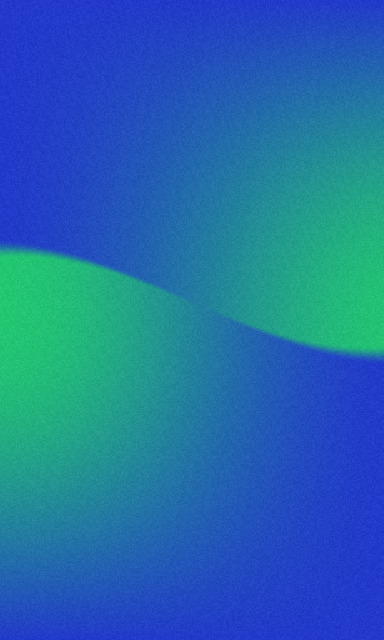
Give the GLSL for this background, as a Shadertoy shader.

```glsl
// Two green glows on deep blue, parted by a soft S-shaped wave, with fine film grain.

const vec3 BLUE  = vec3(0.135, 0.225, 0.795);
const vec3 GREEN = vec3(0.135, 0.780, 0.445);

const float PI          = 3.14159265;
const float WAVE_MID    = 0.528;   // mean height of the wave
const float WAVE_AMP    = 0.083;   // rise at the left, fall at the right
const float EDGE_SHARP  = 0.004;   // half width of the edge at the centre
const float EDGE_SOFT   = 0.016;   // half width of the edge at the sides
const float GLOW_REACH  = 0.52;    // height over which a glow builds up
const float GLOW_START  = -0.05;   // where a glow begins across the canvas
const float UPPER_END   = 1.10;    // where the upper glow is full
const float LOWER_END   = 1.00;    // where the lower glow is full
const float GRAIN_ROWS  = 512.0;
const float GRAIN_LEVEL = 0.045;

float hash(vec2 p) {
    return fract(sin(dot(p, vec2(12.9898, 78.233))) * 43758.5453);
}

// Glow that grows sideways and away from the top or bottom border
float glow(float across, float fromBorder, float fullAt) {
    float rise = sin(0.5 * PI * clamp(fromBorder / GLOW_REACH, 0.0, 1.0));
    return rise * smoothstep(GLOW_START, fullAt, across);
}

void mainImage(out vec4 fragColor, in vec2 fragCoord) {
    vec2 uv = fragCoord / iResolution.xy;

    // Wave edge, crisp in the centre and softer towards the sides
    float wave = WAVE_MID + WAVE_AMP * cos(PI * uv.x);
    float side = abs(2.0 * uv.x - 1.0);
    float softness = mix(EDGE_SHARP, EDGE_SOFT, side * side);
    float above = smoothstep(-softness, softness, uv.y - wave);

    // Opposed glows on the two sides of the wave
    float upper = glow(uv.x, 1.0 - uv.y, UPPER_END);
    float lower = glow(1.0 - uv.x, uv.y, LOWER_END);
    vec3 color = mix(BLUE, GREEN, mix(lower, upper, above));

    // Film grain
    vec2 cell = floor(fragCoord / iResolution.y * GRAIN_ROWS);
    color += GRAIN_LEVEL * (hash(cell) - 0.5);

    fragColor = vec4(clamp(color, 0.0, 1.0), 1.0);
}
```
